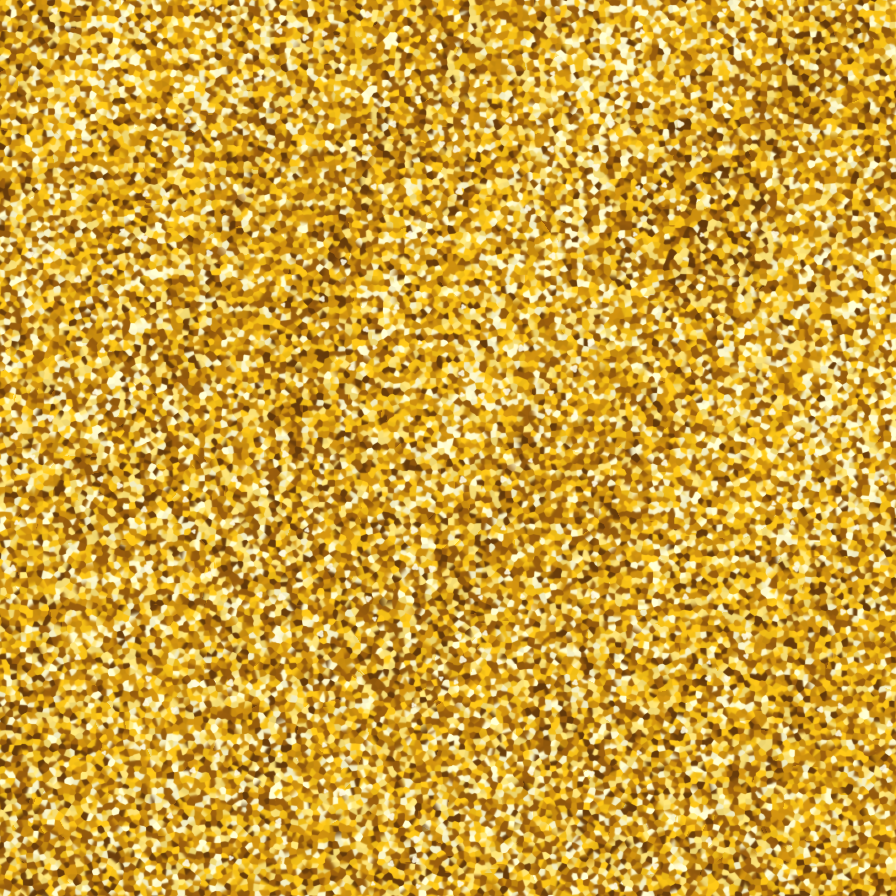
This texture is drawn by a WebGL 2 fragment shader. Its source:

```glsl
#version 300 es
precision highp float;
// Dense gold glitter: small jittered grains, each with one of six gold tones,
// melt softly into their neighbours. Slow noise drifts the tone mix, and a
// sparse second layer adds larger near-white sparkles.

#define GRAINS 166.0          // grains across the canvas
#define JITTER 0.95           // irregularity of grain placement
#define CRISPNESS 7.5         // sharpness of the borders between grains
#define SIZE_SPREAD 0.22      // variation of grain size
#define SHADE_SPREAD 0.12     // brightness variation within one tone
#define DRIFT_SCALE 11.0      // patches of tone drift across the canvas
#define DRIFT_AMOUNT 0.12     // strength of the tone drift
#define SPARKLE_GRID 40.0     // sparkle cells across the canvas
#define SPARKLE_CHANCE 0.14   // share of cells holding a sparkle
#define SPARKLE_RADIUS 0.13   // sparkle radius in sparkle cells

uniform vec2 u_resolution;
out vec4 fragColor;

float hash(vec2 p) {
    return fract(sin(dot(p, vec2(127.1, 311.7))) * 43758.5453);
}

vec2 hash2(vec2 p) {
    return vec2(hash(p), hash(p + vec2(37.3, 91.7)));
}

float valueNoise(vec2 p) {
    vec2 cell = floor(p);
    vec2 f = fract(p);
    f = f * f * (3.0 - 2.0 * f);
    float low = mix(hash(cell), hash(cell + vec2(1.0, 0.0)), f.x);
    float high = mix(hash(cell + vec2(0.0, 1.0)), hash(cell + 1.0), f.x);
    return mix(low, high, f.y);
}

// Gold tones from dark to light, split by their share of the grains
vec3 goldTone(float t) {
    vec3 tone = vec3(0.40, 0.23, 0.04);
    tone = mix(tone, vec3(0.59, 0.36, 0.05), step(0.08, t));
    tone = mix(tone, vec3(0.80, 0.56, 0.06), step(0.28, t));
    tone = mix(tone, vec3(0.97, 0.76, 0.09), step(0.50, t));
    tone = mix(tone, vec3(0.98, 0.88, 0.46), step(0.69, t));
    tone = mix(tone, vec3(1.00, 0.98, 0.80), step(0.85, t));
    return tone;
}

// Soft blend of the nearest grains, weighted by distance and grain size
vec3 grains(vec2 uv) {
    vec2 p = uv * GRAINS;
    vec2 home = floor(p);
    float drift = DRIFT_AMOUNT * (valueNoise(uv * DRIFT_SCALE) - 0.5);
    vec3 sum = vec3(0.0);
    float total = 0.0;
    for (int y = -1; y <= 1; y++) {
        for (int x = -1; x <= 1; x++) {
            vec2 cell = home + vec2(x, y);
            vec2 center = cell + 0.5 + JITTER * (hash2(cell) - 0.5);
            vec2 offset = p - center;
            float size = SIZE_SPREAD * (hash(cell + 17.9) - 0.5);
            float weight = exp(-CRISPNESS * (dot(offset, offset) - size));
            float shade = 1.0 + SHADE_SPREAD * (hash(cell + 53.1) - 0.5);
            sum += weight * shade * goldTone(hash(cell + 71.3) + drift);
            total += weight;
        }
    }
    return sum / total;
}

// Coverage of the sparse, slightly angular sparkles
float sparkles(vec2 uv) {
    vec2 p = uv * SPARKLE_GRID;
    vec2 cell = floor(p);
    vec2 center = cell + 0.25 + 0.5 * hash2(cell + 211.0);
    vec2 offset = p - center;
    float turn = 6.2832 * hash(cell + 307.0);
    float angle = atan(offset.y, offset.x + 1e-5);
    float radius = SPARKLE_RADIUS * mix(0.7, 1.25, hash(cell + 401.0));
    radius *= 1.0 + 0.18 * cos(3.0 * angle + turn);
    float edge = max(0.05, SPARKLE_GRID / u_resolution.y);
    float present = step(hash(cell + 503.0), SPARKLE_CHANCE);
    return present * (1.0 - smoothstep(radius - edge, radius + edge, length(offset)));
}

void main() {
    vec2 uv = gl_FragCoord.xy / u_resolution.y;
    vec3 color = grains(uv);
    color = mix(color, vec3(1.0, 0.98, 0.88), 0.9 * sparkles(uv));
    fragColor = vec4(clamp(color, 0.0, 1.0), 1.0);
}
```
